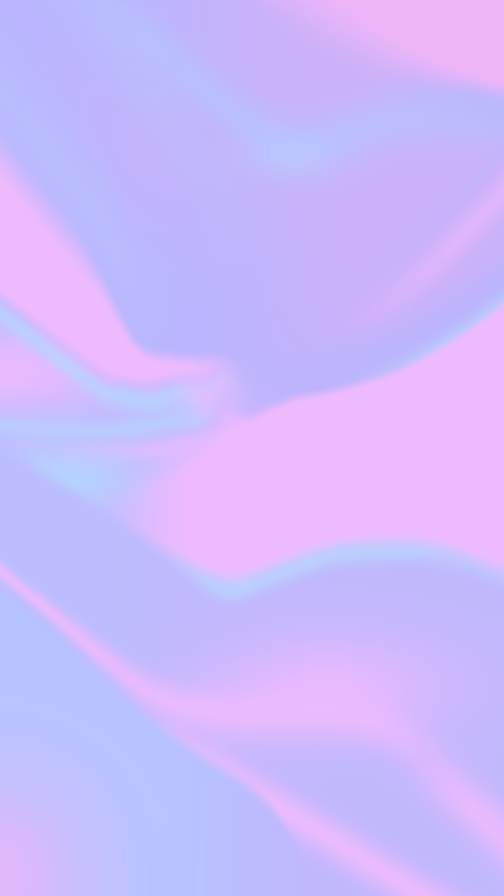
Reproduce this background procedurally as a Shadertoy shader.

```glsl
const vec3 PINK = vec3(0.935, 0.73, 0.995);
const vec3 ROSE = vec3(0.93, 0.71, 0.97);
const vec3 LILAC = vec3(0.795, 0.695, 0.975);
const vec3 LAVENDER = vec3(0.755, 0.72, 0.99);
const vec3 PERIWINKLE = vec3(0.73, 0.71, 0.995);
const vec3 BLUE = vec3(0.715, 0.765, 1.0);
const vec3 CYAN = vec3(0.71, 0.84, 1.0);
const vec2 SWIRL_CENTER = vec2(0.41, 0.565);
const vec2 SWIRL_SIZE = vec2(0.13, 0.05);
const float SWIRL_AMOUNT = 0.045;
const float RIPPLE_AMOUNT = 0.006;

float hash(vec2 p) {
    vec3 q = fract(p.xyx * 0.1031);
    q += dot(q, q.yzx + 33.33);
    return fract((q.x + q.y) * q.z);
}

float noise(vec2 p) {
    vec2 i = floor(p), f = fract(p);
    f = f * f * (3.0 - 2.0 * f);
    return mix(mix(hash(i), hash(i + vec2(1, 0)), f.x),
               mix(hash(i + vec2(0, 1)), hash(i + vec2(1, 1)), f.x), f.y);
}

// Smooth hinge: flat before the center, unit slope after it
float bend(float x, float center, float width) {
    return width * log(1.0 + exp((x - center) / width));
}

float edge(float d, float width) { return smoothstep(-width, width, d); }
float glow(float d, float width) { d /= width; return exp(-d * d); }
float blob(vec2 p, vec2 center, vec2 size) { return glow(length((p - center) / size), 1.0); }

// Fold lines, as heights over x
float wedgeTop(float x) { return 0.83 - 0.7 * x - 0.5 * bend(x, 0.2, 0.02) + 1.15 * bend(x, 0.275, 0.015); }
float wedgeBottom(float x) { return 0.668 - 0.44 * x + 0.55 * bend(x, 0.25, 0.03); }
float bandTop(float x) { return 0.37 + 0.35 * x - 0.24 * bend(x, 0.5, 0.025) + 0.35 * bend(x, 0.82, 0.05); }
float bandBottom(float x) {
    return 0.504 - 0.37 * x + 0.62 * bend(x, 0.45, 0.02) - 0.24 * bend(x, 0.66, 0.04) - 0.25 * bend(x, 0.87, 0.03);
}
float lowRibbon(float x) {
    return 0.365 - 0.47 * x + 0.4 * bend(x, 0.32, 0.03) + 0.12 * bend(x, 0.46, 0.03) - 0.6 * bend(x, 0.72, 0.04);
}
float lowSheet(float x) { return 0.345 - 0.49 * x + 0.17 * bend(x, 0.35, 0.03) - 1.3 * bend(x, 0.565, 0.03); }

vec3 upperFolds(vec2 p) {
    float x = p.x, y = p.y;
    vec3 c = mix(PERIWINKLE, LILAC, smoothstep(0.35, 0.75, x + 0.4 * (y - 0.7)));
    c = mix(c, LILAC, 0.6 * blob(p, vec2(0.36, 0.85), vec2(0.2, 0.1)));
    c = mix(c, BLUE, 0.55 * glow(y - wedgeTop(x) - 0.07, 0.06) * (1.0 - smoothstep(0.2, 0.4, x)));
    c = mix(c, BLUE, 0.4 * glow(y - 1.12 + 0.75 * x, 0.05) * (1.0 - smoothstep(0.3, 0.6, x)));

    // Pale valley and pink corner
    float valley = 1.0915 - 0.47 * x + 0.75 * bend(x, 0.58, 0.04) - 0.3 * bend(x, 0.78, 0.04);
    c = mix(c, BLUE, 0.75 * glow(y - valley, 0.03) * smoothstep(0.1, 0.3, x));
    c = mix(c, CYAN, 0.35 * blob(p, vec2(0.57, 0.825), vec2(0.1, 0.025)));
    float corner = 1.232 - 0.4 * x + 0.28 * bend(x, 0.76, 0.06);
    c = mix(c, PERIWINKLE, 0.6 * glow(y - corner + 0.025, 0.025) * smoothstep(0.7, 1.0, x));
    c = mix(c, ROSE, edge(y - corner, mix(0.05, 0.012, smoothstep(0.6, 1.0, x))));

    // Sweeping folds on the right
    float sweep = 0.377 + 0.36 * x + 0.25 * bend(x, 0.8, 0.05);
    float rightSide = smoothstep(0.6, 0.95, x);
    c = mix(c, PINK, 0.55 * glow(y - sweep, 0.022) * rightSide);
    c = mix(c, PERIWINKLE, 0.35 * glow(y - sweep - 0.045, 0.012) * rightSide);
    c = mix(c, PERIWINKLE, 0.9 * glow(y - bandTop(x) - 0.02, 0.035) * smoothstep(0.4, 0.7, x));
    return mix(c, CYAN, 0.65 * glow(y - bandTop(x), 0.013) * smoothstep(0.65, 0.9, x));
}

vec3 leftFolds(vec2 p) {
    float x = p.x, y = p.y;
    vec3 c = mix(LAVENDER, BLUE, 0.4);
    c = mix(c, PINK, 0.9 * blob(p, vec2(0.02, 0.585), vec2(0.22, 0.045)));
    c = mix(c, CYAN, 0.75 * glow(y - wedgeBottom(x) + 0.018, 0.013));
    float crease = 0.525 - 0.05 * x + 0.2 * bend(x, 0.25, 0.04);
    c = mix(c, CYAN, 0.6 * glow(y - crease, 0.011));
    c = mix(c, PINK, 0.6 * glow(y - crease + 0.025, 0.013) * smoothstep(0.0, 0.3, x));
    return mix(c, CYAN, 0.9 * blob(p, vec2(0.11, 0.462), vec2(0.16, 0.036)));
}

vec3 lowerFolds(vec2 p) {
    float x = p.x, y = p.y;
    vec3 c = mix(LAVENDER, BLUE, 0.5 * (1.0 - smoothstep(0.1, 0.5, x)));
    c = mix(c, PINK, 0.75 * blob(p, vec2(0.66, 0.235), vec2(0.24, 0.06)));
    c = mix(c, PINK, 0.85 * glow(y - lowRibbon(x), mix(0.01, 0.035, smoothstep(0.0, 0.7, x))));
    c = mix(c, LAVENDER, 0.7 * blob(p, vec2(0.74, 0.14), vec2(0.14, 0.035)));
    c = mix(c, PINK, 0.9 * glow(y - 0.294 + 0.35 * x, 0.024) * smoothstep(0.2, 0.45, x));
    vec3 sheet = mix(BLUE, LAVENDER, smoothstep(0.3, 0.65, x));
    sheet = mix(sheet, ROSE, 0.8 * blob(p, vec2(-0.03, 0.02), vec2(0.2, 0.11)));
    return mix(sheet, c, edge(y - lowSheet(x), 0.012));
}

void mainImage(out vec4 fragColor, in vec2 fragCoord) {
    vec2 p = fragCoord / iResolution.xy;

    // Gentle ripples everywhere, stronger around the swirl
    float swirl = blob(p, SWIRL_CENTER, SWIRL_SIZE);
    p.y += RIPPLE_AMOUNT * (noise(p * vec2(5.0, 8.0)) - 0.5);
    p += swirl * SWIRL_AMOUNT * (vec2(noise(p * 24.0), noise(p * 20.0 + 7.0)) - 0.5);
    float x = p.x, y = p.y;

    // Folds from back to front
    vec3 c = upperFolds(p);
    float leftMask = 1.0 - smoothstep(0.38, 0.5, x);
    c = mix(c, leftFolds(p), edge(wedgeBottom(x) - y, 0.012) * leftMask);
    float wedge = edge(wedgeTop(x) - y, mix(0.035, 0.012, smoothstep(0.1, 0.3, x)));
    c = mix(c, PINK, wedge * edge(y - wedgeBottom(x), 0.014) * leftMask);
    c = mix(c, PINK, 0.65 * blob(p, vec2(0.42, 0.555), vec2(0.07, 0.025)));
    float topSoftness = mix(0.035, 0.007, smoothstep(0.3, 0.6, x));
    c = mix(c, PINK, edge(bandTop(x) - y, topSoftness) * smoothstep(0.15, 0.4, x));
    float rim = y - bandBottom(x);
    c = mix(c, lowerFolds(p), edge(-rim, 0.014));
    c = mix(c, CYAN, 0.75 * glow(rim + 0.004, 0.013) * smoothstep(0.3, 0.45, x) * (1.0 - 0.6 * smoothstep(0.75, 1.0, x)));
    fragColor = vec4(c, 1.0);
}
```
